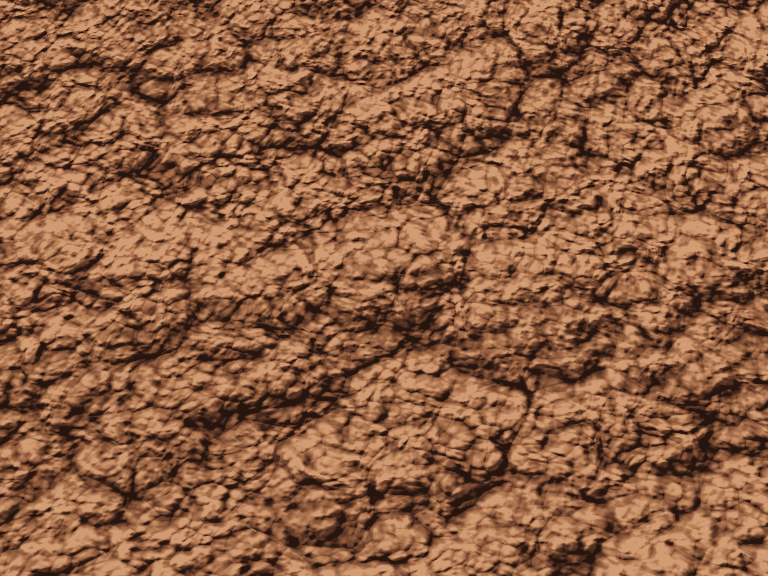
Reproduce this texture procedurally as a WebGL 2 fragment shader.

```glsl
#version 300 es
precision highp float;
// Ploughed brown soil: crumbly clods in low sunlight, receding into the distance.

uniform vec2 u_resolution;
out vec4 fragColor;

// View
const float FAR_SCALE = 0.62;       // size of clods at the top edge
const float FORESHORTEN = 1.3;      // vertical squash of the ground
// Relief
const int CLOD_OCTAVES = 3;
const float CLOD_FREQ = 6.0;        // clods per canvas height, largest layer
const float CLOD_GAIN = 2.5;        // frequency ratio between layers
const float CLOD_SLOPE = 0.62;
const float WARP = 0.018;
const float RIDGE_HEIGHT = 0.12;
const int CRUMB_OCTAVES = 3;
const float CRUMB_FREQ = 34.0;
const float CRUMB_SLOPE = 0.95;
// Light
const float SUN_ANGLE = 1.95;       // radians from the right, counterclockwise
const float SUN_SPREAD = 0.5;       // fan of the shadow rays
const int SHADOW_STEPS = 7;
const float SHADOW_REACH = 0.10;
const float SHADOW_START = 0.0;     // rise towards the sun where shade begins
const float SHADOW_FULL = 2.3;      // rise towards the sun in full shadow
const int HOLLOW_RAYS = 5;
const float BASE_TONE = 0.74;
const float SLOPE_TONE = 0.12;
const float SHADOW_TONE = 0.46;
const float HOLLOW_TONE = 0.34;
// Soil colours, from deep shadow to sunlit
const vec3 SOIL[6] = vec3[6](
  vec3(0.15, 0.08, 0.055), vec3(0.29, 0.17, 0.12), vec3(0.43, 0.26, 0.17),
  vec3(0.57, 0.36, 0.24), vec3(0.69, 0.47, 0.32), vec3(0.82, 0.61, 0.45));
const vec3 STRAW = vec3(0.84, 0.69, 0.48);
const mat2 TURN = mat2(0.8, 0.6, -0.6, 0.8);

vec2 direction(float angle) { return vec2(cos(angle), sin(angle)); }

vec3 hash3(vec2 cell) {
  vec3 q = fract(cell.xyx * vec3(0.1031, 0.1030, 0.0973));
  q += dot(q, q.yxz + 33.33);
  return fract((q.xxy + q.yzz) * q.zyx);
}

float noise(vec2 p) {
  vec2 i = floor(p), f = fract(p);
  f = f * f * f * (f * (f * 6.0 - 15.0) + 10.0);
  return mix(mix(hash3(i).x, hash3(i + vec2(1, 0)).x, f.x),
             mix(hash3(i + vec2(0, 1)).x, hash3(i + vec2(1, 1)).x, f.x), f.y);
}

// Tilted domes, one per cell; the highest one shows
float clods(vec2 p) {
  vec2 i = floor(p), f = fract(p);
  float top = -2.0;
  for (int y = -1; y <= 1; y++)
    for (int x = -1; x <= 1; x++) {
      vec2 cell = vec2(x, y);
      vec3 rnd = hash3(i + cell);
      vec2 d = f - cell - 0.1 - 0.8 * rnd.xy;
      vec2 tilt = fract(rnd.yz * 7.3) - 0.5;
      top = max(top, 0.6 * rnd.z + 0.9 * dot(d, tilt) - 1.5 * dot(d, d));
    }
  return top;
}

float soilHeight(vec2 p) {
  float h = RIDGE_HEIGHT * noise(p * vec2(1.4, 4.0) + 5.0);
  float crumbly = mix(0.5, 1.5, noise(p * 6.0 + 61.0));
  p += WARP * (vec2(noise(p * 16.0), noise(p * 16.0 + 47.0)) - 0.5);
  float freq = CLOD_FREQ;
  vec2 q = TURN * p;
  for (int i = 0; i < CLOD_OCTAVES; i++) {
    float weight = CLOD_SLOPE * (i < 2 ? 0.95 : crumbly);
    h += weight / freq * clods(q * freq + float(i) * 19.7);
    q = TURN * q;
    freq *= CLOD_GAIN;
  }
  // Rough crumbs over all clods
  freq = CRUMB_FREQ;
  for (int i = 0; i < CRUMB_OCTAVES; i++) {
    h += CRUMB_SLOPE / freq * noise(q * freq);
    q = TURN * q;
    freq *= 1.9;
  }
  return h;
}

// Steepest rise within a fan towards the sun
float horizon(vec2 p, float h) {
  float rise = -2.0;
  for (int i = 1; i <= SHADOW_STEPS; i++) {
    float t = SHADOW_REACH * pow(float(i) / float(SHADOW_STEPS), 1.6);
    vec2 ray = direction(SUN_ANGLE + SUN_SPREAD * float(i % 3 - 1));
    rise = max(rise, (soilHeight(p + ray * t) - h) / t);
  }
  return rise;
}

// Depth below the surroundings, alternating near and far
float hollow(vec2 p, float h) {
  float depth = 0.0;
  for (int i = 0; i < HOLLOW_RAYS; i++) {
    float t = i % 2 == 0 ? 0.013 : 0.03;
    vec2 ray = direction(6.2832 * float(i) * 2.0 / float(HOLLOW_RAYS));
    depth += (soilHeight(p + ray * t) - h) / t;
  }
  return depth / float(HOLLOW_RAYS);
}

vec3 soilColor(float tone) {
  vec3 color = SOIL[0];
  for (int i = 1; i < 6; i++)
    color = mix(color, SOIL[i], clamp(tone * 5.0 - float(i - 1), 0.0, 1.0));
  return color;
}

void main() {
  // Ground position in perspective
  vec2 uv = gl_FragCoord.xy / u_resolution.y;
  float shrink = 1.0 - FAR_SCALE;
  float scale = 1.0 - shrink * uv.y;
  float centerX = 0.5 * u_resolution.x / u_resolution.y;
  vec2 ground = vec2((uv.x - centerX) / scale, -log(scale) / shrink * FORESHORTEN) + 20.0;

  // Sunlit slopes, cast shadows and dark gaps
  float h = soilHeight(ground);
  float reach = 0.0035 / scale;
  float slope = (h - soilHeight(ground + direction(SUN_ANGLE) * reach)) / reach;
  float shadow = smoothstep(SHADOW_START, SHADOW_FULL, horizon(ground, h));
  float tone = BASE_TONE + SLOPE_TONE * clamp(slope, -2.0, 1.8) - SHADOW_TONE * shadow;
  tone -= HOLLOW_TONE * clamp(hollow(ground, h), -0.7, 1.0);

  // Patchy moisture, fine grain and pale straw specks
  tone += 0.10 * (noise(ground * 5.0 + 9.0) - 0.5);
  tone += 0.18 * (noise(TURN * ground * 130.0) - 0.5);
  float speck = smoothstep(0.93, 0.98, noise(TURN * ground * vec2(40.0, 90.0) + 31.0));
  vec3 color = mix(soilColor(tone), STRAW, 0.5 * speck * (1.0 - shadow));
  fragColor = vec4(color, 1.0);
}
```
